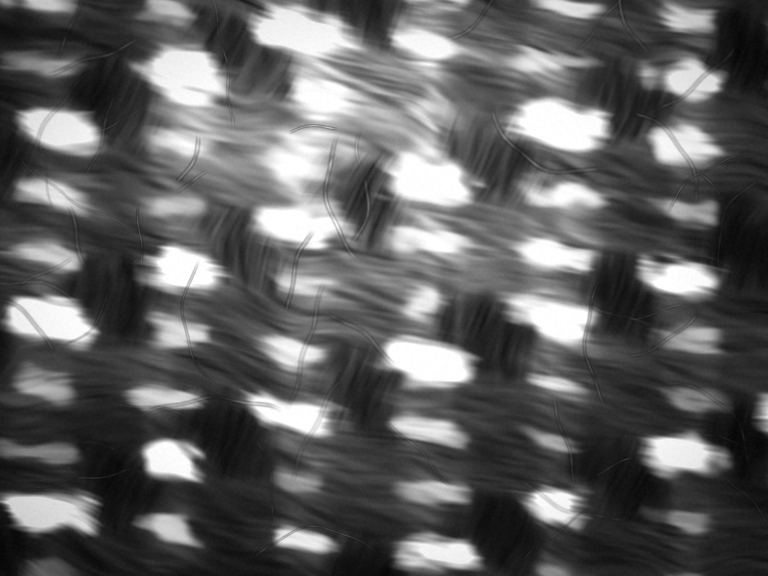
A WebGL 1 fragment shader for this texture:

```glsl
precision highp float;
// A backlit 2/1 twill cloth seen through a microscope: 6 warp columns by 9 weft rows.
// Light pours through frayed gaps, widest at every third row along the twill diagonal;
// streaked noise makes the fibres and a loop scatters loose curved hairs on top.
uniform vec2 u_resolution;

const vec2 REPEATS = vec2(6.0, 9.0);       // columns across, rows down
const vec2 GRID_SHIFT = vec2(0.38, 0.02);
const float ROW_SLANT = 0.24;              // rows dropped per column
const float TWILL = 3.0;                   // rows between raised warps
const vec2 WIDE_GAP = vec2(0.28, 0.30);    // half sizes, in cells
const vec2 NARROW_GAP = vec2(0.24, 0.17);
const vec2 LAMP = vec2(0.66, 0.79);        // in canvas heights
const float LAMP_FALLOFF = 5.0;
const float WEFT_DARK = 0.15;
const float WEFT_LIT = 0.52;
const float WARP_UNDER = 0.72;
const float WARP_OVER = 0.5;
const float HAIR_WIDTH = 0.0026;
const int HAIRS = 52;

float hash(vec2 p) {
  vec3 q = fract(p.xyx * 0.1031);
  q += dot(q, q.yzx + 33.33);
  return fract((q.x + q.y) * q.z);
}

float noise(vec2 p) {
  vec2 i = floor(p), f = fract(p);
  f = f * f * (3.0 - 2.0 * f);
  return mix(mix(hash(i), hash(i + vec2(1.0, 0.0)), f.x),
             mix(hash(i + vec2(0.0, 1.0)), hash(i + 1.0), f.x), f.y);
}

// Long fibres along x, in three sizes at slightly different angles
float fibres(vec2 p) {
  float coarse = noise(p * vec2(6.0, 30.0));
  float middle = noise(vec2(p.x * 12.0, (p.y + 0.12 * p.x) * 75.0) + 40.0);
  float fine = noise(vec2(p.x * 18.0, (p.y - 0.15 * p.x) * 150.0) + 90.0);
  return 0.38 * coarse + 0.36 * middle + 0.26 * fine;
}

// Yarn grid: x counts columns, y counts rows down from the top; gaps lie at integers
vec2 yarnGrid(vec2 p, vec2 uv) {
  vec2 g = vec2(uv.x, 1.0 - uv.y) * REPEATS - GRID_SHIFT;
  g.y -= ROW_SLANT * g.x;
  vec2 wobble = vec2(noise(p * 6.0), noise(p * 6.0 + 31.0)) - 0.5;
  vec2 fray = vec2(noise(p * 26.0 + 9.0), noise(p * vec2(20.0, 40.0) + 57.0)) - 0.5;
  return g + 0.24 * wobble + 0.2 * fray;
}

// Light through the nearest gap: x is the open hole, y the halo around it
vec2 gapLight(vec2 g, float lamp, float streak) {
  vec2 id = floor(g + 0.5);
  float wide = step(1.5, mod(id.x + id.y + 0.01, TWILL));
  wide *= 1.0 - step(2.5, mod(id.x + id.y + 0.01, TWILL));
  vec2 vary = vec2(hash(id + 17.0), hash(id + 43.0));
  vec2 size = mix(NARROW_GAP, WIDE_GAP, wide) * (mix(vec2(0.75), vec2(1.1), vary) + 0.3 * lamp);
  vec2 q = (g - id) / size;
  float m = sqrt(mix(dot(q, q), sqrt(dot(q * q, q * q)), 0.4));
  float strength = mix(mix(0.2, 0.9, hash(id + 71.0)), 1.2, wide) + 0.4 * lamp;
  float hole = 1.0 - smoothstep(0.45, 1.4, m + 0.7 * (0.5 - streak));
  vec2 h = (g - id) / vec2(0.34, 0.3);
  return strength * vec2(hole, exp(-1.3 * dot(h, h)));
}

// One bent hair: x is its soft outline, y its bright core
vec2 hair(vec2 p, float n, float pixel) {
  vec2 center = vec2(hash(vec2(n, 1.0)) * 1.33, mix(0.05, 1.0, hash(vec2(n, 2.0))));
  float angle = 6.2832 * hash(vec2(n, 3.0));
  float reach = mix(0.03, 0.13, hash(vec2(n, 4.0)));
  float bend = mix(-4.5, 4.5, hash(vec2(n, 5.0)));
  vec2 d = p - center;
  vec2 q = vec2(d.x * cos(angle) + d.y * sin(angle), d.y * cos(angle) - d.x * sin(angle));
  float curve = bend * q.x * q.x + 0.003 * sin(q.x * 60.0 + n);
  float slope = 2.0 * bend * q.x + 0.18 * cos(q.x * 60.0 + n);
  float dist = abs(q.y - curve) / sqrt(1.0 + slope * slope);
  float ends = 1.0 - smoothstep(0.75, 1.0, abs(q.x) / reach);
  float width = HAIR_WIDTH * mix(0.6, 1.6, hash(vec2(n, 6.0)));
  float outline = 1.0 - smoothstep(width * 0.5, width * 1.4 + pixel, dist);
  float core = 1.0 - smoothstep(0.0, width * 0.8 + pixel * 0.5, dist);
  return ends * mix(0.4, 1.0, hash(vec2(n, 7.0))) * vec2(outline, core * noise(p * 70.0));
}

void main() {
  vec2 uv = gl_FragCoord.xy / u_resolution;
  vec2 p = gl_FragCoord.xy / u_resolution.y;
  float pixel = 1.0 / u_resolution.y;
  vec2 toLamp = p - LAMP;
  float lamp = exp(-LAMP_FALLOFF * dot(toLamp, toLamp));
  vec2 g = yarnGrid(p, uv);

  // Yarns: the weft covers the warp except around every third crossing
  float band = 1.0 - smoothstep(0.18, 0.48, abs(fract(g.x) - 0.5));
  float fromRaised = abs(mod(g.y + floor(g.x), TWILL) - 0.5 * TWILL);
  float over = band * (1.0 - smoothstep(0.4, 0.85, fromRaised));
  float drift = 0.07 * noise(p * 3.5) + 0.03 * noise(p * 10.0);
  float weft = fibres(vec2(p.x, p.y + 0.32 * p.x + drift));
  float warp = fibres(vec2(p.y, p.x - 0.25 * p.y + drift));
  float streak = mix(weft, warp, over);
  float tone = WEFT_DARK + WEFT_LIT * lamp;
  tone *= mix(1.0, WARP_UNDER, band) * mix(1.0, WARP_OVER, over);
  tone *= (0.25 + 1.5 * streak) * mix(0.65, 1.35, noise(p * 5.0 + 80.0));

  // Backlight spilling through, crossed by stray fibres
  vec2 light = gapLight(g, lamp, weft);
  tone += light.y * (0.26 + 0.12 * lamp) * (0.3 + 1.4 * streak);
  tone = mix(tone, 1.0, clamp(light.x * (0.75 + 0.5 * weft), 0.0, 1.0));

  // Loose hairs: grey over light, faintly lit over dark
  for (int i = 0; i < HAIRS; i++) {
    vec2 h = hair(p, float(i) + 3.0, pixel);
    tone = mix(tone, 0.03 + 0.52 * tone, 0.75 * h.x);
    tone += h.y * (0.14 + 0.25 * lamp);
  }

  // Corner shading and fine grain
  tone *= 1.0 - 0.25 * smoothstep(0.35, 0.75, length(uv - 0.5));
  tone += 0.025 * (noise(p * 380.0) - 0.5);
  gl_FragColor = vec4(vec3(clamp(tone, 0.0, 1.0)), 1.0);
}
```
